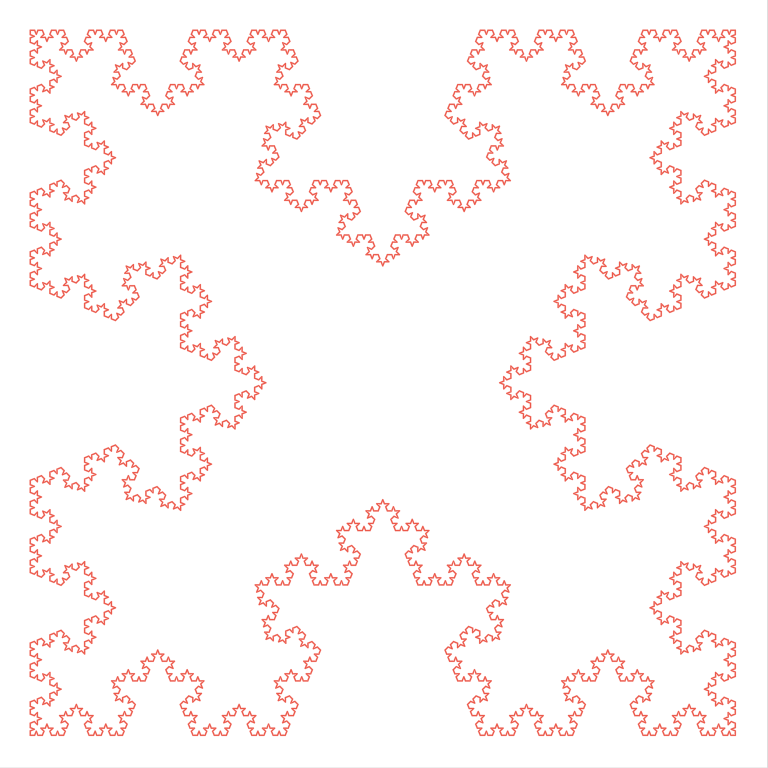
Reproduce this pattern procedurally as a three.js fragment shader.

```glsl
// A square whose four sides are Koch-like curves with bumps pointing inward.
// Mirror folds map every point onto one short straight piece of the curve,
// which gives the exact distance to the whole outline for a thin red stroke.
varying vec2 vUv;

const float PI = 3.14159265;
const int LEVELS = 5;
const float BUMP_ANGLE = 0.375 * PI;   // 67.5 degrees
const vec2 CENTER = vec2(0.4984, 0.5016);
const float SIDE = 0.918;
const float STROKE = 0.0019;
const float SOFTNESS = 0.0019;
const vec3 PAPER = vec3(1.0);
const vec3 RED = vec3(0.925, 0.345, 0.29);
const vec3 BORDER_GREY = vec3(0.82);

// Fold the four sides of a unit square onto its bottom side, at y = 0.
vec2 foldSquare(vec2 p) {
  p = abs(p);
  return vec2(min(p.x, p.y), 0.5 - max(p.x, p.y));
}

// Reflect points in front of the line through a joint to the back of it.
vec2 foldLine(vec2 p, vec2 joint, vec2 normal) {
  return p - 2.0 * max(dot(p - joint, normal), 0.0) * normal;
}

// Distance to the horizontal unit segment centred on the origin.
float unitSegment(vec2 p) {
  return length(vec2(max(abs(p.x) - 0.5, 0.0), p.y));
}

// Distance to a unit-wide Koch curve with its bumps toward +y.
float kochCurve(vec2 p, float angle) {
  float ratio = 0.5 / (1.0 + cos(angle));
  vec2 joint = vec2(ratio - 0.5, 0.0);
  vec2 normal = vec2(cos(0.5 * angle), sin(0.5 * angle));
  float scale = 1.0;
  for (int i = 0; i < LEVELS; i++) {
    p.x = -abs(p.x);
    p = foldLine(p, joint, normal);
    p.x += 0.5 - 0.5 * ratio;
    p /= ratio;
    scale *= ratio;
  }
  return unitSegment(p) * scale;
}

// Coverage of a soft stroke at a given distance from its centre line.
float strokeMask(float dist, float width, float softness) {
  float edge = 0.5 * width;
  return 1.0 - smoothstep(edge - 0.5 * softness, edge + 0.5 * softness, dist);
}

void main() {
  // Fractal outline
  vec2 p = foldSquare((vUv - CENTER) / SIDE);
  float dist = kochCurve(p, BUMP_ANGLE) * SIDE;
  vec3 color = mix(PAPER, RED, strokeMask(dist, STROKE, SOFTNESS));

  // Faint border along the right and bottom edges
  float right = strokeMask(1.0 - vUv.x, STROKE, SOFTNESS);
  float bottom = 0.5 * strokeMask(vUv.y, STROKE, SOFTNESS);
  color = mix(color, BORDER_GREY, max(right, bottom));

  gl_FragColor = vec4(color, 1.0);
}
```
